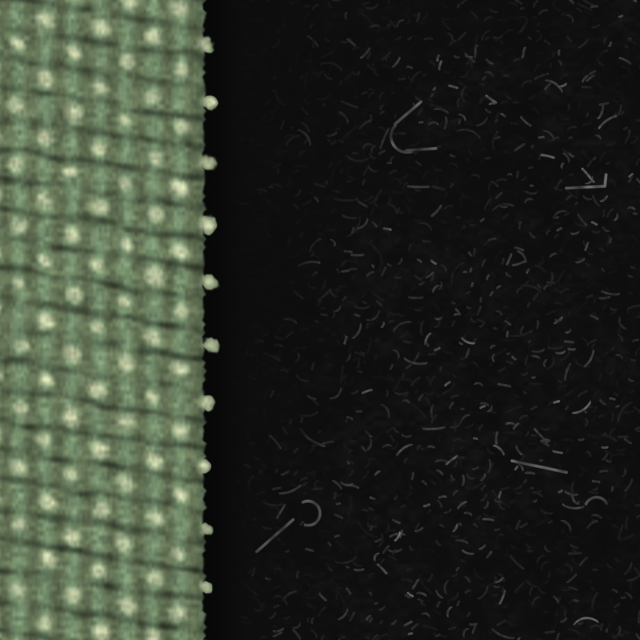
A Shadertoy shader for this texture:

```glsl
// Green woven cloth with a frayed edge, beside black felt with stray pale fibres.

float hash(vec2 p) {
    vec3 q = fract(vec3(p.xyx) * 0.1031);
    q += dot(q, q.yzx + 33.33);
    return fract((q.x + q.y) * q.z);
}

float noise(vec2 p) {
    vec2 i = floor(p), f = fract(p);
    f = f * f * (3.0 - 2.0 * f);
    return mix(mix(hash(i), hash(i + vec2(1, 0)), f.x),
               mix(hash(i + vec2(0, 1)), hash(i + vec2(1, 1)), f.x), f.y);
}

float segment(vec2 p, vec2 a, vec2 b) {
    vec2 d = b - a;
    return length(p - a - d * clamp(dot(p - a, d) / dot(d, d), 0.0, 1.0));
}

// Arc centred on the direction 'facing', spanning 'spread' radians each way.
float arc(vec2 p, float radius, float facing, float spread) {
    float c = cos(facing), s = sin(facing);
    p = vec2(c * p.x + s * p.y, abs(c * p.y - s * p.x));
    float a = min(atan(p.y, p.x), spread);
    return length(p - radius * vec2(cos(a), sin(a)));
}

float strand(float d, float width) {
    return 1.0 - smoothstep(width * 0.3, width + 0.7 / iResolution.y, d);
}

// Short bent hairs, one per grid cell, most of them faint.
float hairs(vec2 uv, float cells, float seed) {
    vec2 home = floor(uv * cells);
    float light = 0.0;
    for (int y = -1; y <= 1; y++)
    for (int x = -1; x <= 1; x++) {
        vec2 id = home + vec2(x, y), key = id + seed;
        vec2 p = uv * cells - id - vec2(hash(key), hash(key + 17.3));
        float turn = (hash(key + 41.7) - 0.4) * 2.6;
        p = mat2(cos(turn), -sin(turn), sin(turn), cos(turn)) * p;
        p.y += (hash(key + 63.1) - 0.5) * 2.0 * p.x * p.x;
        float reach = mix(0.08, 0.42, hash(key + 87.9));
        float d = segment(p, vec2(-reach, 0), vec2(reach, 0)) / cells;
        float glow = pow(hash(key + 111.3), 5.0) * mix(0.5, 1.0, noise(uv * 190.0));
        light = max(light, glow * strand(d, 0.0021));
    }
    return light;
}

vec3 felt(vec2 uv) {
    float cluster = smoothstep(0.25, 0.75, noise(uv * 7.0 + 4.0));
    float density = smoothstep(0.33, 0.62, uv.x) * mix(0.45, 1.0, cluster);
    density = max(density, 0.5 * smoothstep(0.36, 0.42, uv.x) * smoothstep(0.5, 0.25, uv.y));
    float fuzz = hairs(uv, 23.0, 5.0);
    fuzz = max(fuzz, 0.8 * hairs(uv, 38.0, 71.0));
    fuzz = max(fuzz, 0.55 * hairs(uv, 64.0, 153.0)) * density;

    // Longer curls and loose threads
    float d = arc(uv - vec2(0.636, 0.787), 0.025, 3.7, 1.3);
    d = min(d, segment(uv, vec2(0.617, 0.806), vec2(0.658, 0.841)));
    d = min(d, segment(uv, vec2(0.635, 0.765), vec2(0.681, 0.768)));
    d = min(d, arc(uv - vec2(0.481, 0.198), 0.019, 0.1, 1.9));
    d = min(d, segment(uv, vec2(0.401, 0.138), vec2(0.458, 0.188)));
    d = min(d, segment(uv, vec2(0.885, 0.706), vec2(0.945, 0.709)));
    d = min(d, segment(uv, vec2(0.945, 0.709), vec2(0.947, 0.727)));
    d = min(d, segment(uv, vec2(0.800, 0.280), vec2(0.885, 0.262)));
    d = min(d, arc(uv - vec2(0.932, 0.205), 0.018, 1.6, 1.1));
    fuzz = max(fuzz, strand(d, 0.0026) * mix(0.2, 0.9, noise(uv * 75.0)));

    float nap = noise(uv * vec2(90, 130)) * noise(uv * 35.0 + 9.0);
    vec3 base = vec3(0.055, 0.052, 0.056) + 0.04 * nap * density;
    base *= mix(0.55, 1.0, smoothstep(0.32, 0.39, uv.x));
    return base + fuzz * vec3(0.43, 0.42, 0.43);
}

void mainImage(out vec4 fragColor, in vec2 fragCoord) {
    vec2 uv = fragCoord / iResolution.xy;
    vec2 wobble = vec2(noise(uv * 24.0), noise(uv * 24.0 + 50.0)) - 0.5;
    vec2 p = uv + wobble * 0.009;

    // Weave coordinates: warp columns and slightly sloping weft rows
    float warp = (p.x - 0.0295) / 0.042;
    float weft = (1.0 - p.y - 0.069 - 0.155 * (p.x - 0.0295)) / 0.0472;
    float column = round(warp);

    // Pale knots on alternate crossings
    float knot = 0.0;
    for (int i = -1; i <= 1; i++) {
        float k = min(column + float(i), 7.0);
        float parity = mod(k, 2.0);
        float row = 2.0 * round((weft - parity) * 0.5) + parity;
        vec2 key = vec2(k, row) + 20.0;
        vec2 d = vec2((warp - k) * 0.042, (weft - row) * 0.0472);
        d += (vec2(hash(key), hash(key + 31.0)) - 0.5) * 0.007;
        d.y *= 1.1;
        float size = mix(0.016, 0.022, hash(key + 57.0));
        float body = 1.0 - smoothstep(0.15, 1.0, length(d) / size);
        knot = max(knot, body * mix(0.7, 1.0, hash(key + 83.0)));
    }

    // Threads, creases and fine fibre grain
    float ridge = 0.5 + 0.5 * cos(6.2832 * (warp - column));
    float crease = pow(0.5 - 0.5 * cos(6.2832 * weft), 5.0) * noise(uv * vec2(30, 55));
    float grain = noise(uv * vec2(95, 150)) * 0.6 + noise(uv * vec2(230, 120)) * 0.4 - 0.5;
    vec3 cloth = mix(vec3(0.40, 0.46, 0.34), vec3(0.45, 0.55, 0.42), ridge);
    cloth *= 1.0 - 0.45 * crease - 0.16 * (1.0 - ridge) * noise(uv * 45.0);
    cloth = mix(cloth, vec3(0.79, 0.81, 0.66), knot * 0.9);
    cloth *= 1.04 + 0.42 * grain;
    cloth *= 1.0 - 0.3 * smoothstep(0.300, 0.322, uv.x) * (1.0 - knot);

    // Frayed border with knots standing out past it
    float fray = 0.319 + 0.007 * (noise(uv * vec2(40, 150)) - 0.5);
    float cover = 1.0 - smoothstep(fray - 0.003, fray + 0.003, uv.x);
    float tuft = smoothstep(0.12, 0.45, knot + 0.35 * grain) * step(uv.x, 0.36);
    cover = max(cover, tuft);
    fragColor = vec4(mix(felt(uv), cloth, cover), 1.0);
}
```
